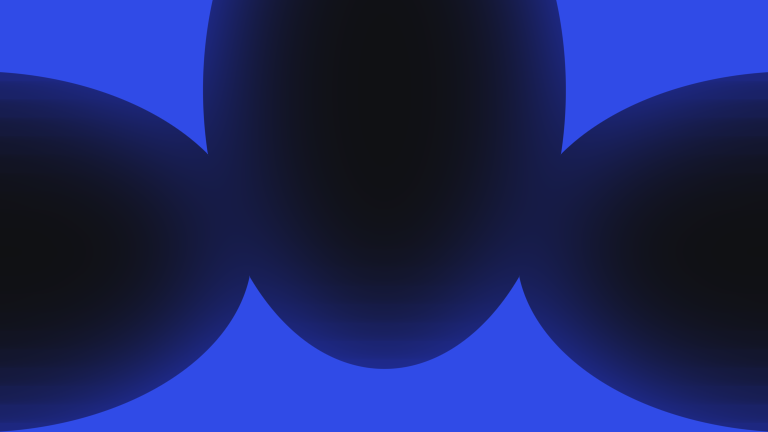
A Shadertoy shader for this background:

```glsl
const vec3 BLUE = vec3(0.19, 0.295, 0.905);
const vec3 GLOW = vec3(0.16, 0.235, 0.90);
const vec3 DARK = vec3(0.063, 0.065, 0.074);
const float BLUR = 0.142;
const int ROWS = 20;

// Approximate signed distance to an ellipse with the given radii
float ellipseDistance(vec2 p, vec2 radii) {
    float k0 = length(p / radii);
    float k1 = length(p / (radii * radii));
    return k0 * (k0 - 1.0) / max(k1, 1e-4);
}

// Smooth approximation of the normal cumulative distribution
float normalCdf(float x) {
    return 1.0 / (1.0 + exp(-x * (1.5976 + 0.0706 * x * x)));
}

// Gaussian-blurred coverage: exact spans across x, summed rows along y
float blurredEllipse(vec2 p, vec2 radii, float sigma) {
    float sum = 0.0;
    float total = 0.0;
    for (int i = 0; i < ROWS; i++) {
        float s = mix(-3.0, 3.0, (float(i) + 0.5) / float(ROWS));
        float weight = exp(-0.5 * s * s);
        float y = (p.y + s * sigma) / radii.y;
        float halfSpan = radii.x * sqrt(max(1.0 - y * y, 0.0));
        float span = normalCdf((halfSpan - p.x) / sigma)
                   - normalCdf((-halfSpan - p.x) / sigma);
        sum += weight * span;
        total += weight;
    }
    return sum / total;
}

void mainImage(out vec4 fragColor, in vec2 fragCoord) {
    // Height is one unit, x is centred
    vec2 p = (fragCoord - vec2(0.5 * iResolution.x, 0.0)) / iResolution.y;
    float pixel = 1.0 / iResolution.y;

    // One upright petal between two lying ones
    float edge = 1e3;
    float light = 1.0;
    for (int i = -1; i <= 1; i++) {
        float side = float(i);
        vec2 center = i == 0 ? vec2(0.001, 0.792) : vec2(0.952 * side + 0.001, 0.417);
        vec2 radii = i == 0 ? vec2(0.420, 0.646) : vec2(0.646, 0.418);
        vec2 q = p - center;
        edge = min(edge, ellipseDistance(q, radii));
        light *= 1.0 - blurredEllipse(q, radii, BLUR);
    }

    // Inner glow, cut out of the flat field
    vec3 petal = mix(DARK, GLOW, clamp(light, 0.0, 1.0));
    float outside = smoothstep(-0.7 * pixel, 0.7 * pixel, edge);
    fragColor = vec4(mix(petal, BLUE, outside), 1.0);
}
```
